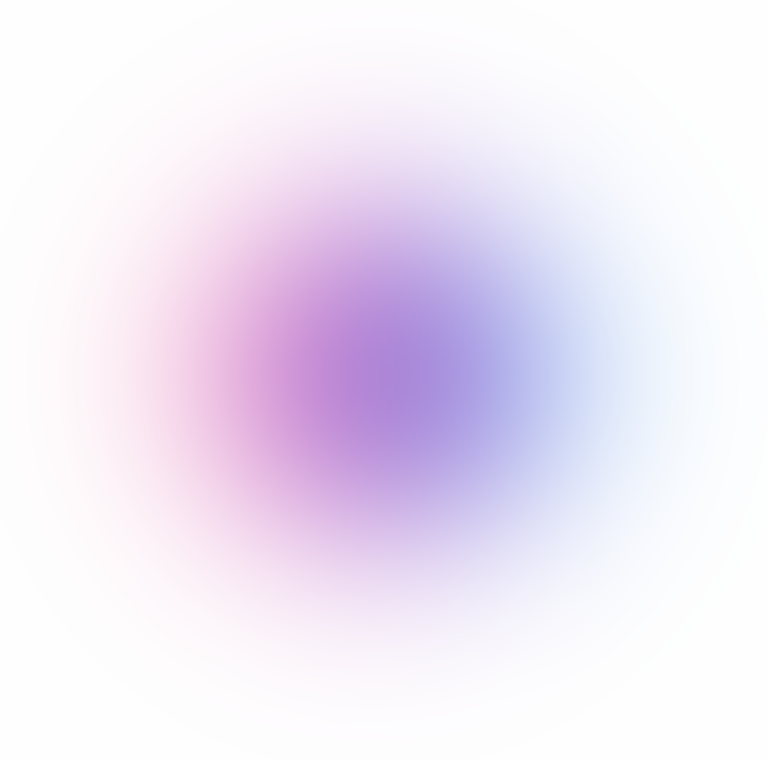
Give the GLSL for this background, as a WebGL 2 fragment shader.

```glsl
#version 300 es
precision highp float;
// A soft round glow on near-white paper, turning from pink through violet to blue.
// Each colour channel is absorbed by its own bell curve; shifting the three bells
// sideways against each other makes the hue drift from left to right.

#define PAPER      vec3(0.997, 0.997, 0.998)
#define ABSORPTION vec3(0.335, 0.472, 0.162)    // peak loss of red, green, blue
#define SHIFT_X    vec3(0.067, -0.0145, -0.058) // bell centres, left to right
#define SHIFT_Y    0.007
#define REACH      vec3(0.166, 0.1765, 0.178)   // bell widths
#define FALLOFF    1.1                          // above 1: flatter core, shorter tail

uniform vec2 u_resolution;
out vec4 fragColor;

// Bell curve of each channel at point p.
vec3 channelBells(vec2 p) {
    vec3 dx = (p.x - SHIFT_X) / REACH;
    vec3 dy = (p.y - SHIFT_Y) / REACH;
    vec3 spread = 0.5 * (dx * dx + dy * dy);
    return exp(-pow(spread, vec3(FALLOFF)));
}

void main() {
    // Centred coordinates, one unit along the shorter side.
    vec2 p = (gl_FragCoord.xy - 0.5 * u_resolution) / min(u_resolution.x, u_resolution.y);
    vec3 color = PAPER - ABSORPTION * channelBells(p);
    fragColor = vec4(color, 1.0);
}
```
